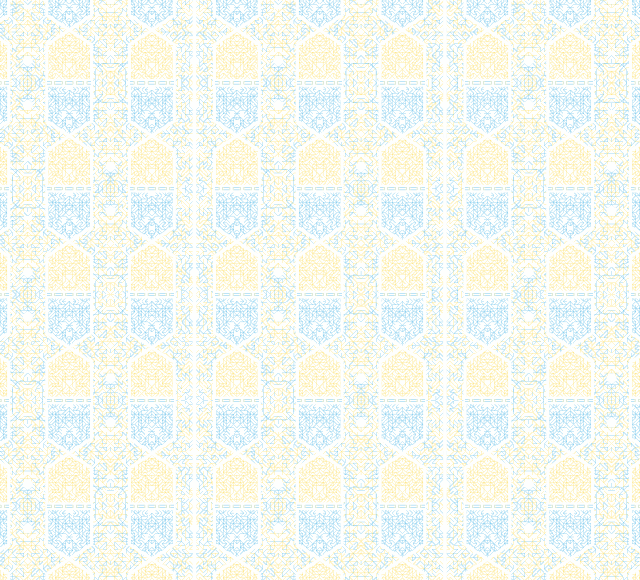
Write a Shadertoy shader that draws this pattern.

```glsl
// Pale honeycomb of split yellow and blue hexagons, filled with a fine mirrored lattice of strokes
#define CANVAS_W 768.0               // design units across the canvas
#define TILE vec2(300.6, 127.0)      // three columns wide, one hexagon high
#define ORIGIN vec2(83.0, 99.5)      // centre of a middle hexagon, from the top left
#define COLUMN 99.3                  // distance between hexagon columns
#define HEX_SIZE vec2(26.8, 63.3)    // half width and half height
#define GAP 1.9                      // half width of the white outlines
#define STROKE 0.14                  // half width of the lattice strokes
#define HEX_CELL 4.1
#define STRIP_CELL 4.7
#define PAPER vec3(0.995, 1.0, 0.995)
#define YELLOW vec3(0.995, 0.83, 0.20)
#define BLUE vec3(0.20, 0.67, 0.90)

float hash(vec3 p) {
    p = fract(p * vec3(0.1031, 0.1130, 0.0973));
    p += dot(p, p.yzx + 33.33);
    return fract((p.x + p.y) * p.z);
}

// Share of a pixel covered by a line of half width w at distance d
float lineCover(float d, float w, float px) {
    return max(0.0, min(d + 0.5 * px, w) - max(d - 0.5 * px, -w)) / px;
}

// Share of a pixel inside a shape
float fillCover(float d, float px) {
    return clamp(0.5 - d / px, 0.0, 1.0);
}

float boxDistance(vec2 p, vec2 b) {
    vec2 q = abs(p) - b;
    return length(max(q, 0.0)) + min(max(q.x, q.y), 0.0);
}

// Random cell edges and one diagonal per cell, each inked yellow or blue
vec3 lattice(vec2 p, float cellSize, float density, float blueShare, float seed, float px) {
    vec2 cell = floor(p / cellSize), f = fract(p / cellSize);
    vec3 col = PAPER;
    float turn = step(0.5, hash(vec3(cell + 40.0, seed + 5.0)));
    for (int i = 0; i < 5; i++) {
        float side = float(i % 2);
        vec2 id = cell;
        float d;
        if (i < 2) { d = f.y - side; id.y += side; }
        else if (i < 4) { d = f.x - side; id.x += side; }
        else d = 0.7071 * mix(f.x - f.y, f.x + f.y - 1.0, turn);
        vec3 key = vec3(id + 40.0, float(i / 2) * 7.0 + seed);
        float shown = step(hash(key), i < 4 ? density : 0.92);
        vec3 ink = hash(key + 91.7) < blueShare ? BLUE : YELLOW;
        col = mix(col, ink, shown * lineCover(abs(d) * cellSize, STROKE, px));
    }
    return col;
}

// Mixed filling between the columns, with white knots and cut-corner frames
vec3 strip(float s, float y, bool seam, float px) {
    float v = abs(mod(y + TILE.y, 2.0 * TILE.y) - TILE.y);
    float junction = abs(v - 0.5 * TILE.y);
    float blueShare = mix(0.30, 0.46, smoothstep(8.0, 34.0, junction));
    blueShare += 0.12 * smoothstep(9.0, 20.0, s);
    vec3 col = lattice(vec2(s, v), STRIP_CELL, 0.48, blueShare, seam ? 73.0 : 57.0, px);

    vec2 q = abs(vec2(s, TILE.y - v));
    float frame = max(boxDistance(q, vec2(18.0, 23.0)), (q.x + q.y - 34.0) * 0.7071);
    if (!seam) col = mix(col, BLUE, lineCover(abs(frame), STROKE, px));

    vec2 k = abs(vec2(s, v - 26.5));
    float knot = max(max(k.x, k.y) - 6.0, (k.x + k.y - 8.0) * 0.7071);
    return mix(col, PAPER, fillCover(knot + (seam ? 1.5 : 0.0), px));
}

void mainImage(out vec4 fragColor, in vec2 fragCoord) {
    float px = CANVAS_W / iResolution.x;
    vec2 p = vec2(fragCoord.x, iResolution.y - fragCoord.y) * px - ORIGIN;

    // Column and row coordinates
    float x = mod(p.x + 0.5 * TILE.x, TILE.x) - 0.5 * TILE.x;
    float hx = abs(x - COLUMN * clamp(round(x / COLUMN), -1.0, 1.0));
    float v = mod(p.y + 0.5 * TILE.y, TILE.y) - 0.5 * TILE.y;

    // Hexagons touch at their tips; alternate strips are shifted by a row
    float slope = (abs(v) + 0.65 * hx - HEX_SIZE.y) / length(vec2(1.0, 0.65));
    float hexagon = max(hx - HEX_SIZE.x, slope);
    bool seam = abs(x) > COLUMN;
    float shift = !seam && x > 0.0 ? TILE.y : 0.0;

    vec3 col;
    if (hexagon < 0.0) {
        float lower = step(0.0, v);
        col = lattice(vec2(hx, v), HEX_CELL, 0.52, lower, 11.0 + 30.0 * lower, px);
    } else {
        col = strip(0.5 * COLUMN - hx, p.y - shift, seam, px);
    }

    // White outlines and seam
    col = mix(col, PAPER, fillCover(abs(hexagon) - GAP, px));
    col = mix(col, PAPER, fillCover(0.5 * TILE.x - abs(x) - 2.2, px));

    // White waist band with a chain of small links
    float band = boxDistance(vec2(hx, v), vec2(HEX_SIZE.x, 4.7));
    col = mix(col, PAPER, fillCover(band, px));
    float along = mod(hx + 6.5, 13.0) - 6.5;
    float link = abs(boxDistance(vec2(along, v), vec2(4.6, 1.4)));
    float chain = lineCover(link, STROKE * 1.4, px) * step(hx, HEX_SIZE.x);
    col = mix(col, mix(BLUE, YELLOW, step(3.0, abs(along)) * 0.5), chain);

    fragColor = vec4(col, 1.0);
}
```
